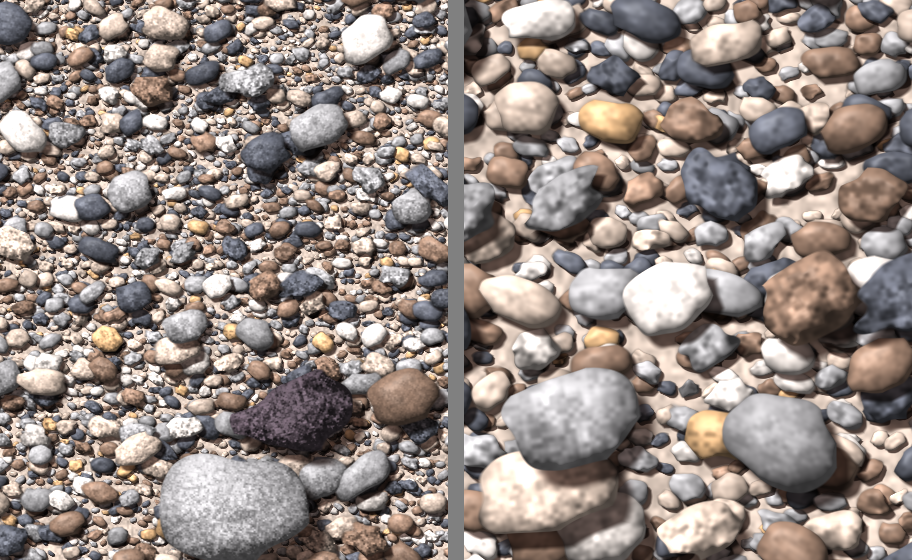
Left: the whole. Right: its middle third, enlarged.
Reproduce this texture procedurally as a WebGL 1 fragment shader.

```glsl
precision highp float;
// Sunlit desert gravel: rounded pebbles and rough stones scattered over pale sand.
// Layers of jittered grids, fine to coarse, shrink with distance; every stone is a
// warped, chipped superellipse with a domed normal, mottling, gloss and a shadow.
uniform vec2 u_resolution;

const vec3 SAND = vec3(0.88, 0.78, 0.71);
const vec3 GREY = vec3(0.58, 0.57, 0.58);
const vec3 TAN = vec3(0.77, 0.67, 0.60);
const vec3 PALE = vec3(0.92, 0.87, 0.84);
const vec3 SLATE = vec3(0.27, 0.28, 0.32);
const vec3 BROWN = vec3(0.50, 0.38, 0.31);
const vec3 OCHRE = vec3(0.80, 0.60, 0.40);
const vec3 LAVA = vec3(0.23, 0.19, 0.22);
const vec3 SUN_DIR = vec3(-0.35, 0.60, 0.72);
const vec2 SHADOW_SHIFT = vec2(0.34, -0.38); // in stone half-heights
const vec3 SHADOW_TINT = vec3(0.26, 0.22, 0.21);
const float AMBIENT = 0.27;
const float SUN = 1.10;
const float EXPOSURE = 1.08;
const float GAMMA = 0.77;
const float RECESSION = 0.30;    // shrinkage per canvas width of height
const float FINEST_CELL = 0.023;
const float LAYER_GROWTH = 1.50;
const float SQUARENESS = 2.5;

struct Stone {
  vec2 center;
  vec2 radii;
  float angle;
  float rough;
  vec2 seed;
  vec3 albedo;
};

vec3 hash3(vec2 p) {
  vec3 q = fract(p.xyx * vec3(0.1031, 0.1030, 0.0973));
  q += dot(q, q.yxz + 33.33);
  return fract((q.xxy + q.yzz) * q.zyx);
}

// Two independent value noises at once
vec2 noise2(vec2 p) {
  vec2 i = floor(p), f = fract(p);
  f = f * f * (3.0 - 2.0 * f);
  vec2 below = mix(hash3(i).xy, hash3(i + vec2(1.0, 0.0)).xy, f.x);
  vec2 above = mix(hash3(i + vec2(0.0, 1.0)).xy, hash3(i + 1.0).xy, f.x);
  return mix(below, above, f.y);
}

// Ground plane to canvas and back; stones keep their shape, only scale changes
vec2 toGround(vec2 p) {
  float shrink = 1.0 - RECESSION * p.y;
  return vec2((p.x - 0.5) / shrink, -log(shrink) / RECESSION);
}
vec2 toCanvas(vec2 g) {
  float shrink = exp(-RECESSION * g.y);
  return vec2(g.x * shrink + 0.5, (1.0 - shrink) / RECESSION);
}

vec3 stoneColor(float h) {
  vec3 c = GREY;
  c = mix(c, TAN, step(0.25, h));
  c = mix(c, PALE, step(0.48, h));
  c = mix(c, SLATE, step(0.59, h));
  c = mix(c, BROWN, step(0.79, h));
  return mix(c, OCHRE, step(0.96, h));
}

// Normalised radius: 1 on the outline; warped holds the distorted position
float outline(vec2 d, Stone s, mat2 turn, out vec2 warped) {
  warped = (turn * d) / s.radii;
  warped += (0.15 + 0.55 * s.rough) * (noise2(warped * 1.6 + s.seed) - 0.5);
  vec2 a = pow(abs(warped) + 0.0001, vec2(SQUARENESS));
  float r = pow(a.x + a.y, 1.0 / SQUARENESS);
  // Two flat chipped sides
  vec2 chip = vec2(cos(s.seed.x), sin(s.seed.x));
  vec2 chip2 = vec2(cos(s.seed.y), sin(s.seed.y));
  float flatness = 1.05 + 0.4 * s.rough;
  return max(r, flatness * max(dot(warped, chip), dot(warped, chip2)));
}

void drawStone(inout vec3 color, vec2 p, Stone s) {
  vec2 d = p - s.center;
  if (dot(d, d) > 4.5 * s.radii.x * s.radii.x) return;
  float c = cos(s.angle), k = sin(s.angle);
  mat2 turn = mat2(c, -k, k, c);
  vec2 warped;

  // Shadow and contact darkening
  float shadowRadius = outline(d - SHADOW_SHIFT * s.radii.y, s, turn, warped);
  color *= mix(SHADOW_TINT, vec3(1.0), smoothstep(0.88, 1.08, shadowRadius));
  float r = outline(d, s, turn, warped);
  color *= mix(0.80, 1.0, smoothstep(0.95, 1.2, r));
  float edge = 1.0 / (u_resolution.x * s.radii.y);
  float cover = 1.0 - smoothstep(1.0 - edge, 1.0 + edge, r);
  if (cover <= 0.0) return;

  // Domed surface with broad facets and fine pits
  vec2 facet = noise2(warped * 2.4 + s.seed + 19.0);
  vec2 speck = turn * p;
  vec2 grain = 0.5 * (noise2(speck * 120.0 + s.seed)
    + noise2(speck.yx * vec2(260.0, 230.0) + s.seed));
  vec2 slope = (warped * r) * turn;
  slope += (0.15 + s.rough) * 1.1 * (facet - 0.5) + s.rough * 2.2 * (grain - 0.5);
  vec3 n = normalize(vec3(slope, sqrt(max(1.0 - r * r * r * r, 0.03))));
  vec3 sun = normalize(SUN_DIR);
  float light = AMBIENT + SUN * max(dot(n, sun), 0.0);
  float shine = pow(max(dot(n, normalize(sun + vec3(0.0, 0.0, 1.0))), 0.0), 22.0);
  float mottle = 0.80 + 0.30 * facet.x + (0.22 + 0.9 * s.rough) * (grain.y - 0.45);
  vec3 lit = s.albedo * light * mottle + 0.17 * (1.0 - s.rough) * shine;
  color = mix(color, max(lit, 0.02), cover);
}

void main() {
  vec2 p = gl_FragCoord.xy / u_resolution.x;
  vec2 ground = toGround(p);
  vec2 grit = noise2(p * 210.0);
  vec3 color = SAND * (0.68 + 0.32 * grit.x + 0.22 * noise2(p * 70.0).y);

  // Scattered stones: fine to coarse, far to near
  for (int layer = 0; layer < 6; layer++) {
    float level = float(layer);
    float cell = FINEST_CELL * pow(LAYER_GROWTH, level);
    float presence = 0.84 - 0.026 * level * level;
    vec2 shift = vec2(40.37, 23.71) + 17.3 * level;
    vec2 home = floor(ground / cell + shift);
    for (int j = 0; j < 3; j++) {
      for (int i = 0; i < 3; i++) {
        vec2 id = home + vec2(float(i) - 1.0, 1.0 - float(j));
        vec3 place = hash3(id + 57.0 * level);
        if (place.z > presence) continue;
        vec3 form = hash3(id + 57.0 * level + 211.0);
        vec3 kind = hash3(id + 57.0 * level + 433.0);
        vec2 spot = (id + 0.5 + 0.5 * (place.xy - 0.5) - shift) * cell;
        float size = cell * mix(0.33, 0.55, form.x) * exp(-RECESSION * spot.y);
        vec3 albedo = stoneColor(kind.x) * (0.84 + 0.32 * kind.y);
        float rough = 0.08 + 0.55 * kind.z * kind.z;
        drawStone(color, p, Stone(toCanvas(spot), size * vec2(1.0, mix(0.52, 0.84, form.y)),
          1.3 * (form.z - 0.5), rough, 90.0 * form.xy, albedo));
      }
    }
  }

  // Porous lava lump and the pale boulder in front of it
  drawStone(color, p, Stone(vec2(0.65, 0.325), vec2(0.145, 0.090), 0.30, 0.80,
    vec2(23.0, 52.0), LAVA));
  drawStone(color, p, Stone(vec2(0.52, 0.105), vec2(0.160, 0.132), -0.12, 0.28,
    vec2(31.0, 12.0), GREY));
  color = pow(clamp(color * EXPOSURE, 0.0, 1.0), vec3(GAMMA));
  gl_FragColor = vec4(color, 1.0);
}
```
